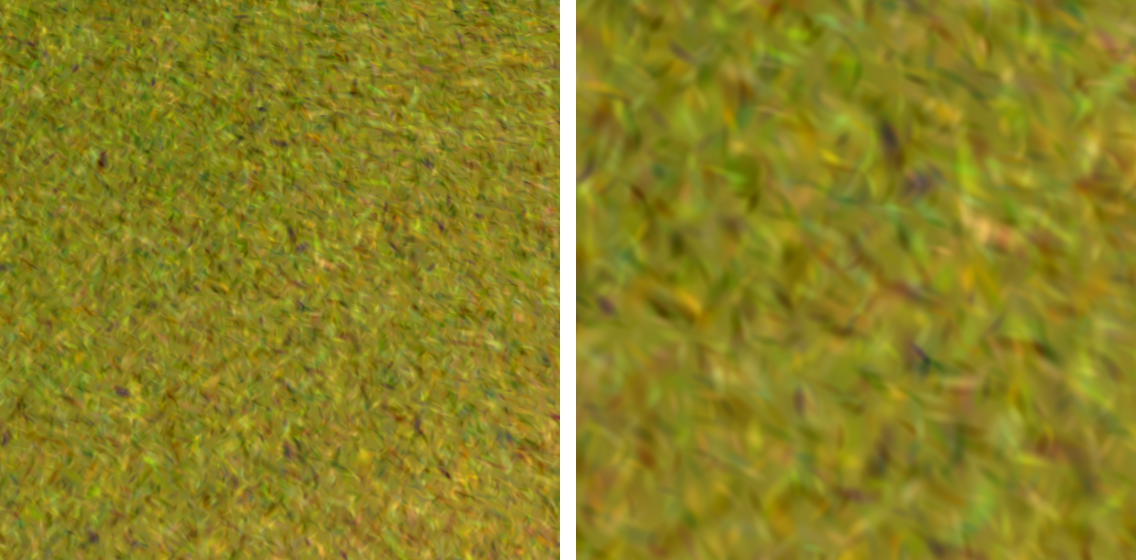
Left: the whole. Right: its middle third, enlarged.
Reproduce this texture procedurally as a three.js fragment shader.

```glsl
// Rough meadow turf: short tangled blades over a green to straw ground.
// Blades are soft, tinted ellipses scattered in the cells of three grids;
// layered sines vary the ground colour, blade direction and contrast.

#define COARSE_GRID 27.0
#define GRID_RATIO 1.5
#define LAYER_FADE 0.86
#define BLADE_WIDTH 0.31
#define BLADE_SPREAD 2.3
#define LIGHT_AMOUNT 0.125
#define WARM_AMOUNT 0.056
#define BLUE_AMOUNT 0.09
#define SHADOW_SHARE 0.007
#define GREEN_GROUND vec3(0.46, 0.475, 0.085)
#define STRAW_GROUND vec3(0.625, 0.54, 0.17)

varying vec2 vUv;

vec3 hash3(vec3 p) {
  p = fract(p * vec3(0.1031, 0.1030, 0.0973));
  p += dot(p, p.yxz + 33.33);
  return fract((p.xxy + p.yxx) * p.zyx);
}

// Smooth irregular patches, roughly -1 to 1.
float patches(vec2 p) {
  float sum = 0.0;
  float weight = 0.5;
  for (int i = 0; i < 4; i++) {
    sum += weight * sin(p.x + 1.7 * sin(p.y * 0.8 + 1.3)) * cos(p.y - 0.6 * p.x);
    p = mat2(1.3, 1.1, -1.1, 1.3) * p + 2.4;
    weight *= 0.65;
  }
  return sum;
}

// Colour shift of one blade: light, warm against green, and blue.
vec3 bladeTint(vec3 seed, float pick) {
  vec3 s = seed * 2.0 - 1.0;
  vec3 tint = LIGHT_AMOUNT * s.x * vec3(1.0, 0.95, 0.35);
  tint += WARM_AMOUNT * s.y * vec3(0.9, -0.65, -0.1);
  tint += BLUE_AMOUNT * s.z * vec3(0.1, 0.05, 1.0);
  vec3 violetShadow = vec3(-0.15, -0.21, 0.08);
  return mix(tint, violetShadow, step(1.0 - SHADOW_SHARE, pick));
}

// Sum of the blades of one grid that reach this point.
vec3 bladeLayer(vec2 p, float lean, float layer) {
  vec2 cell = floor(p);
  vec3 sum = vec3(0.0);
  for (int y = -1; y <= 1; y++) {
    for (int x = -1; x <= 1; x++) {
      for (int k = 0; k < 2; k++) {
        vec2 id = cell + vec2(float(x), float(y));
        vec3 key = vec3(id, layer * 7.0 + float(k) * 3.0 + 1.0);
        vec3 place = hash3(key);
        vec3 seed = hash3(key + vec3(53.0, 17.0, 29.0));
        vec3 shape = hash3(key + vec3(11.0, 71.0, 43.0));
        float angle = lean + (place.z - 0.5) * BLADE_SPREAD;
        vec2 along = vec2(cos(angle), sin(angle));
        vec2 d = p - id - place.xy;
        float u = dot(d, along);
        float v = dot(d, vec2(-along.y, along.x));
        v += (shape.x - 0.5) * 0.5 * u * u;
        u /= mix(0.6, 1.0, shape.y);
        v /= BLADE_WIDTH * mix(0.75, 1.25, shape.x);
        float body = max(0.0, 1.0 - u * u - v * v);
        sum += body * body * bladeTint(seed, shape.z);
      }
    }
  }
  return sum;
}

void main() {
  // Ground: green at the upper left, straw at the lower right.
  float broad = patches(vUv * 6.0 + 0.7);
  float fine = patches(vUv * 21.0 + 4.0);
  float dryness = 0.5 + 0.48 * (vUv.x - 0.5) - 0.52 * (vUv.y - 0.5);
  dryness += 0.15 * broad + 0.1 * fine;
  vec3 color = mix(GREEN_GROUND, STRAW_GROUND, clamp(dryness, 0.0, 1.0));
  color += 0.02 * patches(vUv.yx * 30.0 + 9.0) * vec3(1.0, 1.0, 0.5);

  // Blades: upright below, slanting and foreshortened towards the top.
  vec2 ground = vUv * (0.95 + 0.2 * vUv.y);
  float lean = 1.7 + 0.8 * vUv.x * vUv.y + 0.3 * broad;
  float strength = 0.95 + 0.2 * patches(vUv * 13.0 + 2.0);
  float grid = COARSE_GRID;
  for (int i = 0; i < 3; i++) {
    float layer = float(i);
    color += strength * bladeLayer(ground * grid + layer * 5.3, lean, layer);
    grid *= GRID_RATIO;
    strength *= LAYER_FADE;
  }

  gl_FragColor = vec4(clamp(color, 0.0, 1.0), 1.0);
}
```
